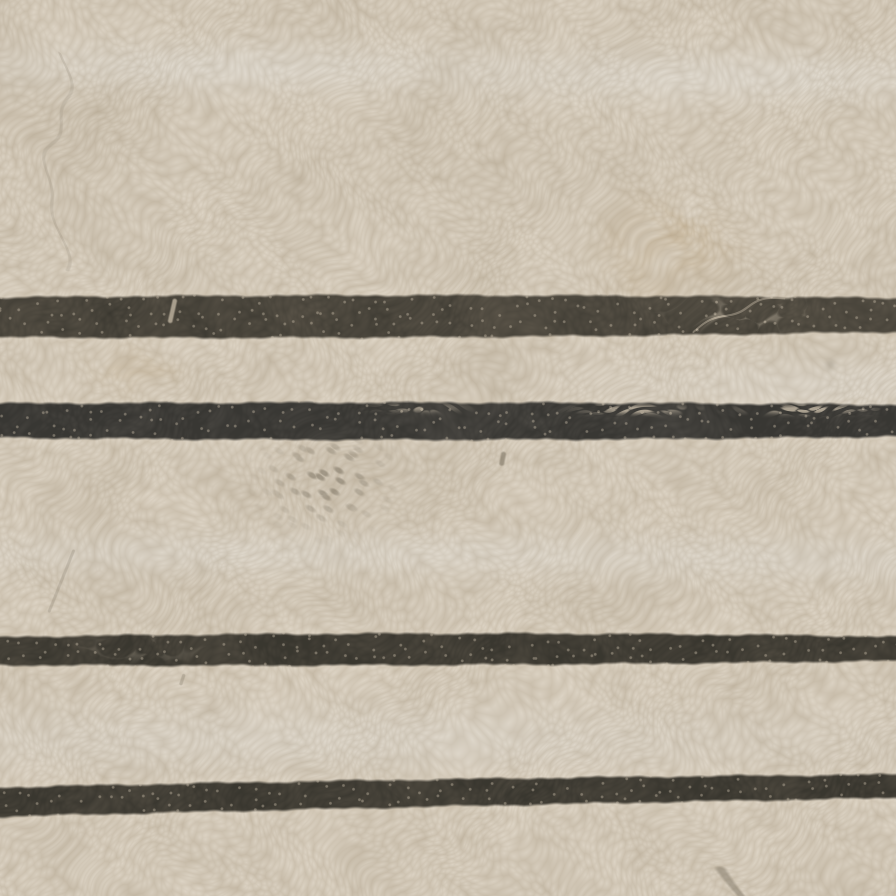
Reproduce this pattern procedurally as a WebGL 1 fragment shader.

```glsl
precision highp float;
// Four worn dark ink bands ruled across mottled, fibrous old paper.
uniform vec2 u_resolution;

const vec3 PAPER_LIGHT = vec3(0.835, 0.795, 0.730);
const vec3 PAPER_SHADE = vec3(0.755, 0.710, 0.635);
const vec3 PAPER_PALE = vec3(0.845, 0.820, 0.775);
const vec3 STAIN_TAN = vec3(0.750, 0.660, 0.520);
const vec3 INK_DARK = vec3(0.225, 0.215, 0.185);
const vec3 INK_WORN = vec3(0.350, 0.325, 0.280);
const vec3 SMUDGE = vec3(0.470, 0.435, 0.370);
const float EDGE_SOFTNESS = 0.0022;
const float EDGE_WOBBLE = 0.0007;
const float GRAIN = 0.085;

vec2 hash2(vec2 p) {
  return fract(sin(vec2(dot(p, vec2(127.1, 311.7)), dot(p, vec2(269.5, 183.3)))) * 43758.55);
}

// Distance to the nearest scattered point
float cellular(vec2 p) {
  vec2 cell = floor(p), local = fract(p);
  float nearest = 2.0;
  for (int j = -1; j <= 1; j++) {
    for (int i = -1; i <= 1; i++) {
      vec2 offset = vec2(float(i), float(j));
      vec2 away = offset + hash2(cell + offset) - local;
      nearest = min(nearest, dot(away, away));
    }
  }
  return sqrt(nearest);
}

vec2 warp(vec2 p) {
  return p + 0.012 * sin(p.yx * vec2(31.0, 23.0) + 2.0 * sin(p * 17.0))
           + 0.004 * sin(p.yx * vec2(97.0, 83.0) + p * 61.0);
}

// Layered cells, roughly centred on zero
float mottle(vec2 p) {
  float sum = 0.0, weight = 0.5, scale = 9.0;
  for (int i = 0; i < 4; i++) {
    sum += weight * (cellular(p * scale + float(i) * 7.3) - 0.48);
    weight *= 0.75;
    scale *= 2.3;
    p = mat2(0.8, 0.6, -0.6, 0.8) * p;
  }
  return sum;
}

float blob(vec2 p, vec2 centre, vec2 size) {
  vec2 q = (p - centre) / size;
  return exp(-dot(q, q));
}

float stroke(vec2 p, vec2 a, vec2 b, float width) {
  vec2 along = b - a;
  float t = clamp(dot(p - a, along) / dot(along, along), 0.0, 1.0);
  return 1.0 - smoothstep(width * 0.4, width * 1.4, length(p - a - along * t));
}

// Parabola through values at the left, middle and right
float curve(vec3 k, float x) {
  return k.x * (1.0 - x) * (1.0 - 2.0 * x) + k.y * 4.0 * x * (1.0 - x) + k.z * x * (2.0 * x - 1.0);
}

// Signed distance to one band; seed varies its ragged edge
float band(vec2 p, vec3 centre, vec3 halfWidth, float seed) {
  float side = sign(p.y - curve(centre, p.x));
  float wobble = sin(p.x * 43.0 + seed + side) + 0.6 * sin(p.x * 117.0 - seed * 2.0 + side * 2.0)
               + 0.5 * sin(p.x * 281.0 + seed * 5.0 + side);
  return abs(p.y - curve(centre, p.x)) - curve(halfWidth, p.x) + EDGE_WOBBLE * wobble;
}

void main() {
  vec2 p = gl_FragCoord.xy / u_resolution;
  vec2 w = warp(p);
  float cloud = mottle(w);
  float fibre = cellular(mat2(0.8, 0.6, -0.6, 0.8) * w * vec2(150.0, 85.0)) - 0.48;

  // Paper tone and pale horizontal streaks
  vec3 colour = mix(PAPER_LIGHT, PAPER_SHADE, clamp(0.36 + 0.75 * cloud, 0.0, 1.0));
  float topStreak = blob(p, vec2(0.25, 0.925), vec2(0.28, 0.027)) + blob(p, vec2(0.83, 0.914), vec2(0.30, 0.028));
  float lowStreak = blob(p, vec2(0.35, 0.382), vec2(0.50, 0.023)) + 0.7 * blob(p, vec2(0.95, 0.373), vec2(0.30, 0.025));
  float faintStreak = blob(p, vec2(0.35, 0.175), vec2(0.6, 0.035)) + blob(p, vec2(0.95, 0.57), vec2(0.25, 0.03));
  colour = mix(colour, PAPER_PALE, clamp(0.75 * topStreak + 0.6 * lowStreak + 0.55 * faintStreak, 0.0, 0.85));

  // Tan and grey stains
  float tan1 = blob(w, vec2(0.755, 0.728), vec2(0.065, 0.045)) + 0.7 * blob(w, vec2(0.15, 0.595), vec2(0.04, 0.03));
  colour = mix(colour, STAIN_TAN, tan1 * clamp(0.32 + cloud, 0.0, 0.6));
  vec2 slanted = p - vec2((p.y - 0.87) * 0.35, 0.0);
  float grey = blob(slanted, vec2(0.475, 0.865), vec2(0.03, 0.09)) + blob(w, vec2(0.10, 0.84), vec2(0.05, 0.06))
             + blob(w, vec2(0.40, 0.46), vec2(0.12, 0.05));
  colour = mix(colour, PAPER_SHADE, 0.42 * grey);
  colour -= GRAIN * fibre * vec3(0.85, 0.95, 1.1);

  // Smudged flecks, creases and small marks
  vec2 fleckSpace = mat2(0.85, 0.53, -0.53, 0.85) * p * vec2(42.0, 85.0);
  float flecks = 1.0 - smoothstep(0.12, 0.36, cellular(fleckSpace));
  float marks = 0.55 * flecks * blob(p, vec2(0.365, 0.465), vec2(0.055, 0.045));
  marks += 0.55 * stroke(p, vec2(0.562, 0.493), vec2(0.560, 0.483), 0.003);
  marks += 0.45 * stroke(w, vec2(0.814, 0.034), vec2(0.838, 0.002), 0.006);
  marks += 0.25 * stroke(p, vec2(0.055, 0.318), vec2(0.082, 0.385), 0.0018);
  marks += 0.16 * stroke(w, vec2(0.063, 0.70), vec2(0.065, 0.95), 0.002);
  marks += 0.3 * stroke(p, vec2(0.202, 0.237), vec2(0.205, 0.246), 0.002);
  marks += 0.25 * blob(p, vec2(0.927, 0.593), vec2(0.006));
  colour = mix(colour, SMUDGE, clamp(marks, 0.0, 0.7));

  // Bands, listed from top to bottom
  float first = band(p, vec3(0.6458, 0.6471, 0.6484), vec3(0.0221, 0.0232, 0.0186), 1.0);
  float second = band(p, vec3(0.5306, 0.5299, 0.5306), vec3(0.0189, 0.0206, 0.0176), 2.7);
  float third = band(p, vec3(0.2734, 0.2754, 0.2760), vec3(0.0156, 0.0174, 0.0134), 4.1);
  float fourth = band(p, vec3(0.1048, 0.1152, 0.1224), vec3(0.0163, 0.0150, 0.0130), 5.9);
  float ink = min(min(first, second), min(third, fourth));
  colour += 0.025 * smoothstep(0.0, 0.003, ink) * exp(-max(ink, 0.0) * 180.0);

  // Worn ink: brown mottling, specks, chips and scratches
  float worn = 0.26 + 0.7 * cloud - 0.35 * fibre + 0.28 * step(first, 0.004) - 0.08 * step(second, 0.004);
  vec3 inkColour = mix(INK_DARK, INK_WORN, clamp(worn, 0.0, 1.0));
  inkColour = mix(inkColour, inkColour.ggg, 0.5 * step(second, 0.004));
  float specks = 0.45 * (1.0 - smoothstep(0.04, 0.15, cellular(p * 62.0)));
  float chipZone = blob(p, vec2(0.71, 0.543), vec2(0.05, 0.005)) + blob(p, vec2(0.90, 0.543), vec2(0.06, 0.005))
                 + 0.7 * blob(p, vec2(0.47, 0.545), vec2(0.04, 0.005));
  float chips = chipZone * (1.0 - smoothstep(0.22, 0.45, cellular(w * vec2(48.0, 130.0))));
  float veins = smoothstep(0.60, 0.85, cellular(w * vec2(40.0, 65.0)));
  float rubbed = blob(p, vec2(0.83, 0.648), vec2(0.065, 0.018)) + 0.6 * blob(p, vec2(0.16, 0.276), vec2(0.06, 0.012));
  float scratch = 0.8 * stroke(p, vec2(0.190, 0.642), vec2(0.195, 0.664), 0.0028)
                + 0.45 * stroke(w, vec2(0.79, 0.631), vec2(0.87, 0.661), 0.0015);
  inkColour = mix(inkColour, PAPER_SHADE, clamp(specks + chips + 0.55 * veins * rubbed + scratch, 0.0, 0.85));

  float coverage = 1.0 - smoothstep(-EDGE_SOFTNESS, EDGE_SOFTNESS, ink);
  gl_FragColor = vec4(mix(colour, inkColour, coverage), 1.0);
}
```
